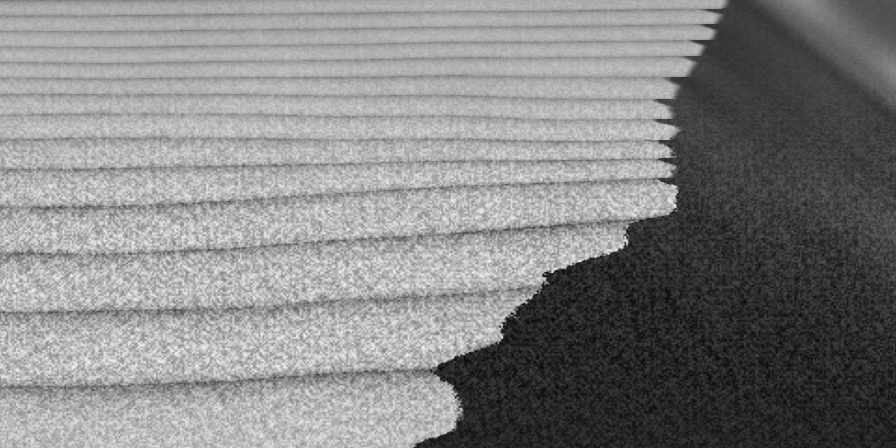
Reproduce this texture procedurally as a Shadertoy shader.

```glsl
// Wind-rippled sand, sunlit on the left, meeting a dark shaded dune face.

float hash(vec2 p) {
    return fract(sin(dot(p, vec2(127.1, 311.7))) * 43758.5453);
}

float noise(vec2 p) {
    vec2 i = floor(p), f = fract(p);
    f = f * f * (3.0 - 2.0 * f);
    return mix(mix(hash(i), hash(i + vec2(1, 0)), f.x),
               mix(hash(i + vec2(0, 1)), hash(i + vec2(1, 1)), f.x), f.y);
}

// Ripple count from the foreground up: shrinks with distance, then stays even
float ripplePhase(vec2 p) {
    float lift = 0.085 * (1.0 - smoothstep(0.56, 0.69, p.y))
               - 0.014 * smoothstep(0.64, 0.74, p.y)
               + 0.030 * smoothstep(0.76, 0.88, p.y);
    float d = p.y - lift * pow(p.x / 1.5, 1.5);
    d -= 0.06 * smoothstep(0.95, 1.15, p.x) * (1.0 - smoothstep(0.22, 0.32, p.y));
    d += 0.014 * (1.0 - 0.7 * p.y) * (noise(p * vec2(4.0, 7.0)) - 0.5);
    return log(0.837 / (0.972 - min(d, 0.82))) / 0.2182 + 29.0 * max(d - 0.82, 0.0);
}

// Horizontal position where sunlight ends, stepped by the ripple crests
float shadowEdge(float y, float f) {
    float x = 0.965
            + 0.165 * smoothstep(0.165, 0.26, y)
            + 0.090 * smoothstep(0.27, 0.38, y)
            + 0.180 * smoothstep(0.38, 0.46, y)
            + 0.105 * smoothstep(0.495, 0.53, y)
            + 0.110 * smoothstep(0.75, 1.0, y);
    x += 0.055 * (1.0 - smoothstep(0.13, 0.172, y));
    x -= 0.095 * (1.0 - smoothstep(0.0, 0.05, y));
    return x - 0.04 * smoothstep(0.55, 1.0, f) * smoothstep(0.53, 0.6, y);
}

float litSand(vec2 p, float f) {
    float far = smoothstep(0.45, 0.85, p.y);
    // Shade lies under each crest, with a short soft side above it
    float shade = exp((f - 1.0) * mix(7.0, 4.5, far)) + 0.7 * exp(-f * mix(20.0, 9.0, far));
    float strength = mix(0.32, 0.20, far) * mix(0.75, 1.1, noise(p * vec2(5.0, 12.0)));
    float tone = 0.745 - 0.04 * smoothstep(0.7, 1.0, p.y);
    tone += 0.03 * (noise(p * vec2(3.0, 14.0)) - 0.5);
    return tone - strength * shade;
}

float shadedSand(vec2 p) {
    float tone = mix(0.145, 0.235, smoothstep(0.2, 0.75, p.y + 0.3 * (p.x - 1.5)));
    // Axes along and across the slope
    vec2 q = vec2(dot(p - vec2(1.67, 1.0), vec2(0.785, -0.62)),
                  dot(p - vec2(1.67, 1.0), vec2(0.62, 0.785)));
    float streaks = noise(q * vec2(4.0, 22.0) + 3.0);
    tone += 0.07 * (streaks - 0.5) * smoothstep(0.25, 0.6, p.y);
    tone += 0.07 * exp(-pow((q.y + 0.2) / 0.08, 2.0)) * smoothstep(0.2, 0.6, q.x);
    // Pale distant slope in the upper corner
    float slope = smoothstep(-0.015, 0.03, q.y);
    float glow = exp(-pow((q.y - 0.075) / 0.045, 2.0));
    tone += slope * (0.10 + glow * (0.12 + 0.28 * streaks));
    return tone;
}

void mainImage(out vec4 fragColor, in vec2 fragCoord) {
    vec2 p = fragCoord / iResolution.y;
    float f = fract(ripplePhase(p));

    // Focus is sharpest in the lower middle
    float focus = (1.0 - smoothstep(0.45, 0.9, p.y)) * mix(0.65, 1.0, smoothstep(0.0, 0.2, p.y));
    float grain = 0.65 * noise(p * 240.0) + 0.35 * noise(p * 125.0 + 31.0) - 0.5;

    // Ragged boundary between sun and shade
    float rough = 0.022 * (noise(p * 38.0) - 0.5) + 0.02 * focus * grain;
    float soft = mix(0.014, 0.006, focus);
    float shadow = smoothstep(-soft, soft, p.x - shadowEdge(p.y, f) - rough);

    float tone = mix(litSand(p, f), shadedSand(p), shadow);
    tone += grain * mix(0.10, 0.48, focus) * mix(1.0, 0.55, shadow);
    fragColor = vec4(vec3(clamp(tone, 0.0, 1.0)), 1.0);
}
```
